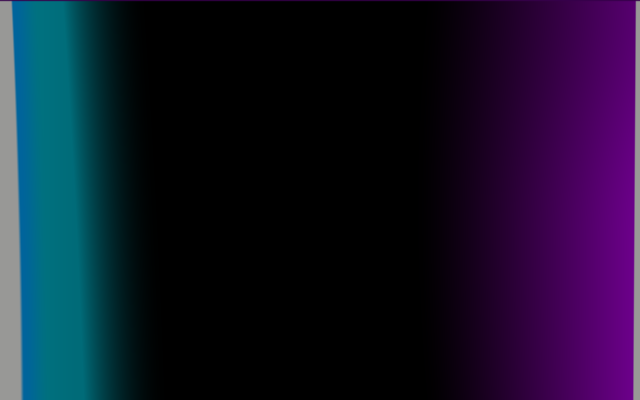
Reproduce this background procedurally as a WebGL 2 fragment shader.

```glsl
#version 300 es
precision highp float;
// Dark backdrop lit from both sides: a teal band on the left and a wide
// violet glow on the right, framed by slim grey margins and a top hairline.
// Bowed edge curves place each band; shaped ramps fade them into black.

#define GREY vec3(0.595, 0.595, 0.59)
#define BLUE vec3(0.0, 0.39, 0.61)
#define TEAL vec3(0.0, 0.445, 0.50)
#define VIOLET vec3(0.425, 0.0, 0.545)
#define HAIRLINE vec3(0.21, 0.0, 0.29)
#define TEAL_FADE 0.135
#define VIOLET_START 0.645
#define VIOLET_TOE 0.15

uniform vec2 u_resolution;
out vec4 outColor;

// Left margin boundary, leaning inward toward the bottom.
float leftEdge(float y) {
  return 0.0365 - 0.005 * y - 0.012 * y * y;
}

float rightEdge(float y) {
  return 0.9895 + 0.004 * y;
}

// Flat teal plateau with a blue rim, then a quadratic fall to black.
vec3 tealBand(vec2 p) {
  float knee = 0.131 - 0.022 * p.y - 0.011 * p.y * p.y;
  float fall = clamp((p.x - knee) / TEAL_FADE, 0.0, 1.0);
  float rim = smoothstep(0.0, 0.042, p.x - leftEdge(p.y));
  vec3 tint = mix(BLUE, TEAL, rim);
  tint *= 1.0 - 0.06 * smoothstep(0.05, 0.13, p.x);
  return tint * (1.0 - fall) * (1.0 - fall);
}

// Nearly linear ramp with a soft toe, dimmer toward the top.
vec3 violetGlow(vec2 p) {
  float start = VIOLET_START + 0.015 * (2.0 * p.y - 1.0) * (2.0 * p.y - 1.0);
  float t = clamp((p.x - start) / (rightEdge(p.y) - start), 0.0, 1.0);
  float ramp = t * t * (1.0 + VIOLET_TOE) / (t + VIOLET_TOE);
  float dim = 1.0 - 0.2 * smoothstep(0.4, 1.0, p.y);
  return VIOLET * ramp * dim;
}

void main() {
  vec2 p = gl_FragCoord.xy / u_resolution;
  vec2 px = 1.0 / u_resolution;
  vec3 color = tealBand(p) + violetGlow(p);

  // Grey margins; the left boundary softens toward the bottom.
  float soft = mix(0.004, 0.0015, p.y) + px.x;
  float left = leftEdge(p.y);
  color = mix(GREY, color, smoothstep(left - soft, left + 0.3 * soft, p.x));
  float right = rightEdge(p.y);
  color = mix(color, GREY, smoothstep(right - px.x, right + px.x, p.x));

  // Thin violet line along the top, dark line between the bands at the bottom.
  float top = smoothstep(0.9975 - px.y, 0.9975 + px.y, p.y);
  color = mix(color, HAIRLINE, top);

  outColor = vec4(color, 1.0);
}
```
